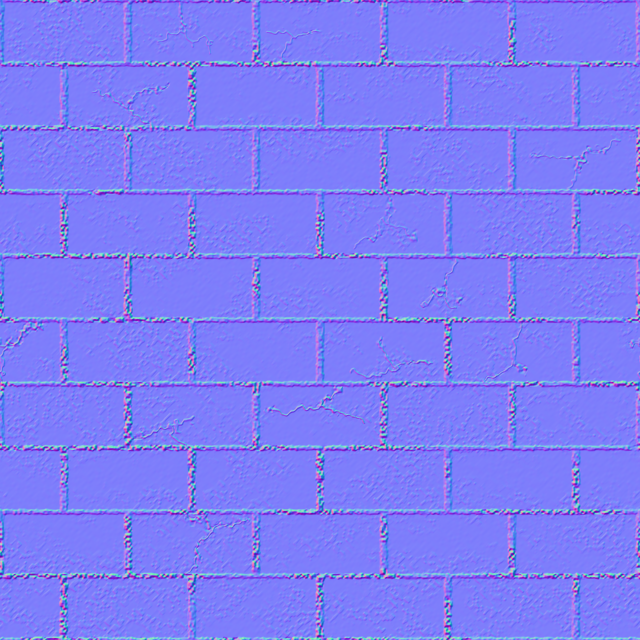
Give the GLSL for this texture map, as a Shadertoy shader.

```glsl
#define BRICKS vec2(5.0, 10.0)
#define JOINT_HALF vec2(0.0072, 0.0047)
#define BEVEL vec2(0.0050, 0.0036)
#define JOINT_DEPTH 0.0022
#define MORTAR_GRIT 0.0022
#define WORN_GRIT 0.0110
#define FACE_GRAIN 0.00016
#define PATCH_GRAIN 0.00062
#define CRACK_SHARE 0.2
#define CRACK_DEPTH 0.0016
#define SLOPE_STEP 0.0006
#define SAMPLE_SPREAD 0.0011

float hash(vec2 p) {
    vec3 q = fract(p.xyx * 0.1031);
    q += dot(q, q.yzx + 33.33);
    return fract((q.x + q.y) * q.z);
}

// Value noise that repeats every unit of uv
float noise(vec2 uv, vec2 cells) {
    vec2 p = uv * cells;
    vec2 i = floor(p);
    vec2 f = p - i;
    f = f * f * (3.0 - 2.0 * f);
    vec2 a = mod(i, cells);
    vec2 b = mod(i + 1.0, cells);
    return mix(mix(hash(a), hash(vec2(b.x, a.y)), f.x),
               mix(hash(vec2(a.x, b.y)), hash(b), f.x), f.y);
}

float segmentDistance(vec2 p, vec2 a, vec2 b) {
    vec2 ab = b - a;
    float t = clamp(dot(p - a, ab) / dot(ab, ab), 0.0, 1.0);
    return length(p - a - t * ab);
}

// Distance to three jagged arms that meet at a hub inside the brick
float crackDistance(vec2 uv, vec2 cell, vec2 id) {
    vec2 jag = vec2(noise(uv, vec2(41.0)), noise(uv, vec2(47.0))) - 0.5;
    vec2 fineJag = vec2(noise(uv, vec2(149.0)), noise(uv, vec2(163.0))) - 0.5;
    vec2 p = cell / BRICKS + 0.022 * jag + 0.010 * fineJag;
    vec2 hub = (0.3 + 0.4 * vec2(hash(id + 11.0), hash(id + 23.0))) / BRICKS;
    float turn = 6.283 * hash(id + 37.0);
    float d = 1.0;
    for (int i = 0; i < 3; i++) {
        float k = float(i);
        float angle = turn + 2.1 * k + hash(id + 51.0 + k) - 0.5;
        float reach = mix(0.35, 1.0, hash(id + 67.0 + k));
        vec2 arm = reach * vec2(0.085, 0.065) * vec2(cos(angle), sin(angle));
        d = min(d, segmentDistance(p, hub, hub + arm));
    }
    return d;
}

float wallHeight(vec2 uv) {
    // Running bond: alternate rows shift by half a brick
    vec2 grid = uv * BRICKS;
    float row = floor(grid.y);
    grid.x += 0.5 * mod(row + 1.0, 2.0);
    vec2 id = mod(floor(grid), BRICKS);
    vec2 cell = fract(grid);

    // Brick face rising from ragged joints
    vec2 edge = min(cell, 1.0 - cell) / BRICKS;
    float ragged = 0.0022 * (noise(uv, vec2(263.0)) - 0.5);
    vec2 rise = smoothstep(JOINT_HALF - BEVEL, JOINT_HALF, edge + ragged);
    float face = rise.x * rise.y;

    // Mortar, coarse along worn stretches
    float grit = noise(uv, vec2(257.0)) - 0.5;
    float worn = smoothstep(0.46, 0.64, noise(uv, vec2(17.0, 23.0)));
    float mortar = grit * mix(MORTAR_GRIT, WORN_GRIT, worn);

    // Slanted surface grain, stronger in cloudy patches
    vec2 slant = vec2(uv.x + uv.y, uv.y - uv.x);
    float grain = noise(slant, vec2(113.0, 167.0)) - 0.5;
    float pits = smoothstep(0.35, 0.9, noise(slant, vec2(149.0, 197.0)));
    float cloud = 0.6 * noise(uv, vec2(13.0, 19.0)) + 0.4 * noise(uv, vec2(43.0, 53.0));
    float surface = FACE_GRAIN * grain - PATCH_GRAIN * smoothstep(0.36, 0.75, cloud) * pits;

    // Crumbling cracks on a few bricks
    if (hash(id + 5.0) < CRACK_SHARE) {
        float d = crackDistance(uv, cell, id);
        float strength = mix(0.35, 1.0, hash(id + 83.0));
        float crumble = smoothstep(0.3, 0.65, noise(uv, vec2(29.0, 31.0)));
        float groove = 1.0 - smoothstep(0.0, 0.0028, d);
        float band = 1.0 - smoothstep(0.001, 0.0075, d);
        surface += strength * (0.007 * grit * band * crumble - CRACK_DEPTH * groove);
    }
    return mix(mortar, JOINT_DEPTH + surface, face);
}

// Tangent-space normal with green pointing down
vec3 wallNormal(vec2 uv) {
    vec2 e = vec2(SLOPE_STEP, 0.0);
    vec2 slope = vec2(wallHeight(uv + e.xy) - wallHeight(uv - e.xy),
                      wallHeight(uv + e.yx) - wallHeight(uv - e.yx)) / (2.0 * SLOPE_STEP);
    return normalize(vec3(-slope.x, slope.y, 1.0));
}

void mainImage(out vec4 fragColor, in vec2 fragCoord) {
    vec2 uv = fragCoord / iResolution.xy;

    // Average four nearby normals to soften steep grit
    vec3 normal = vec3(0.0);
    for (int i = 0; i < 4; i++) {
        vec2 corner = vec2(float(i % 2), float(i / 2)) - 0.5;
        normal += 0.25 * wallNormal(uv + SAMPLE_SPREAD * corner);
    }
    fragColor = vec4(0.985 * (0.5 + 0.5 * normal), 1.0);
}
```
